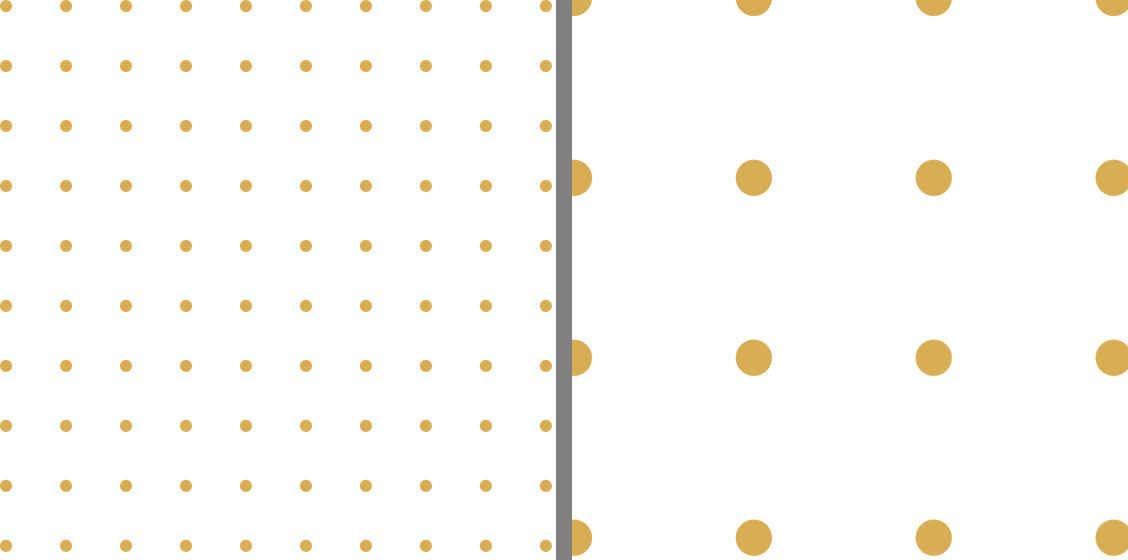
Left, the full canvas; right, a detail of the centre.
A WebGL 2 fragment shader for this pattern:

```glsl
#version 300 es
precision highp float;
// Square grid of small golden polka dots on white, ten across and ten down.

uniform vec2 u_resolution;
out vec4 fragColor;

// Signed distance to the nearest dot of a square grid
float dotGrid(vec2 p, float spacing, float radius) {
    vec2 cell = (fract(p / spacing + 0.5) - 0.5) * spacing;
    return length(cell) - radius;
}

void main() {
    // Height is one unit, measured from the upper left corner
    vec2 p = vec2(gl_FragCoord.x, u_resolution.y - gl_FragCoord.y) / u_resolution.y;
    float pixel = 1.0 / u_resolution.y;

    // The first dot touches the left and top edges
    float d = dotGrid(p - 0.0108, 0.1071, 0.0108);
    float coverage = 1.0 - smoothstep(-0.8 * pixel, 0.8 * pixel, d);

    vec3 white = vec3(1.0);
    vec3 gold = vec3(0.85, 0.68, 0.33);
    fragColor = vec4(mix(white, gold, coverage), 1.0);
}
```
